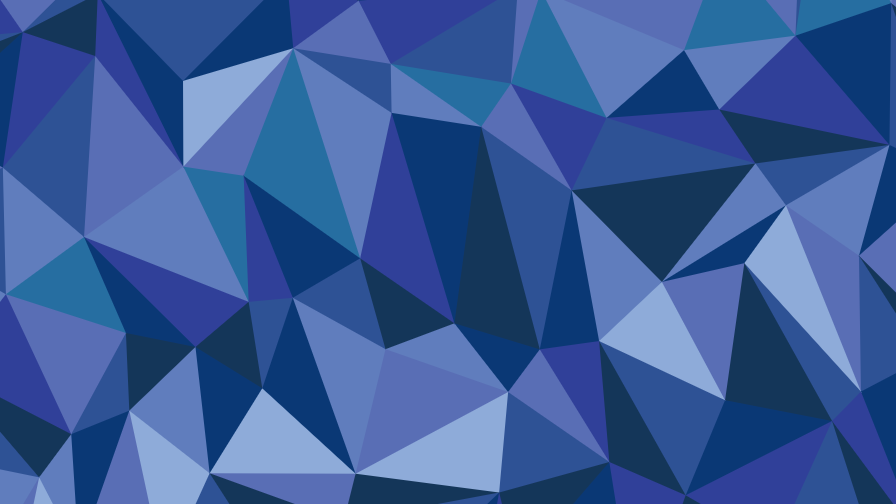
Give the GLSL for this background, as a Shadertoy shader.

```glsl
#define ROWS 5.0      // mesh cells per canvas height
#define JITTER 0.45   // vertex offset, below 0.5 keeps the mesh valid
#define TILT 0.45     // lattice rotation in radians
#define SEED 17.0
#define HUE_STEP vec2(0.19, 0.31) // palette advance per cell, keeps neighbours distinct
#define HUE_DRIFT 0.05

// rgb and area share of each facet colour
const vec4 PALETTE[8] = vec4[8](
    vec4(0.04, 0.22, 0.46, 0.15),   // deep blue
    vec4(0.35, 0.43, 0.71, 0.14),   // periwinkle
    vec4(0.08, 0.21, 0.35, 0.13),   // navy
    vec4(0.375, 0.49, 0.74, 0.13),  // soft blue
    vec4(0.19, 0.25, 0.60, 0.16),   // indigo
    vec4(0.555, 0.67, 0.85, 0.05),  // pale blue
    vec4(0.18, 0.32, 0.585, 0.16),  // mid blue
    vec4(0.15, 0.43, 0.63, 0.08));  // teal

vec2 hash2(vec2 p) {
    vec3 q = fract((p.xyx + SEED) * vec3(0.1031, 0.1030, 0.0973));
    q += dot(q, q.yzx + 33.33);
    return fract((q.xx + q.yz) * q.zy);
}

float cross2(vec2 a, vec2 b) { return a.x * b.y - a.y * b.x; }

float signedArea(vec2 a, vec2 b, vec2 c) { return cross2(b - a, c - a); }

vec2 vertex(vec2 cell) {
    return cell + JITTER * (2.0 * hash2(cell) - 1.0);
}

// Distance to the left of the line from a to b
float edgeDistance(vec2 p, vec2 a, vec2 b) {
    return cross2(normalize(b - a), p - a);
}

// Antialiased coverage of a counter-clockwise triangle
float coverage(vec2 p, vec2 a, vec2 b, vec2 c, float pixel) {
    float inside = min(edgeDistance(p, a, b),
                   min(edgeDistance(p, b, c), edgeDistance(p, c, a)));
    return clamp(0.5 + inside / pixel, 0.0, 1.0);
}

// Walk the cumulative shares until the position is reached
vec3 paletteColor(float position) {
    float u = fract(position);
    float reached = 0.0;
    for (int i = 0; i < 8; i++) {
        reached += PALETTE[i].w;
        if (u < reached) return PALETTE[i].rgb;
    }
    return PALETTE[7].rgb;
}

void mainImage(out vec4 fragColor, in vec2 fragCoord) {
    float pixel = ROWS / iResolution.y;
    float s = sin(TILT), k = cos(TILT);
    vec2 p = mat2(k, s, -s, k) * (fragCoord * pixel);
    vec2 home = floor(p);
    vec3 color = vec3(0.0);
    float total = 0.0;

    for (int y = -1; y <= 1; y++)
    for (int x = -1; x <= 1; x++) {
        vec2 cell = home + vec2(x, y);
        vec2 a = vertex(cell);
        vec2 b = vertex(cell + vec2(1, 0));
        vec2 c = vertex(cell + vec2(1, 1));
        vec2 d = vertex(cell + vec2(0, 1));

        // Split along the diagonal whose smaller triangle is larger
        float splitAC = min(signedArea(a, b, c), signedArea(a, c, d));
        float splitBD = min(signedArea(b, c, d), signedArea(b, d, a));
        if (splitBD > splitAC) {
            vec2 first = a;
            a = b; b = c; c = d; d = first;
        }

        // The two halves sit opposite each other in the palette
        vec2 pick = hash2(cell + 71.0);
        float hue = dot(cell, HUE_STEP) + 0.5 * step(0.5, pick.x) + HUE_DRIFT * pick.y;
        float lower = coverage(p, a, b, c, pixel);
        float upper = coverage(p, a, c, d, pixel);
        color += lower * paletteColor(hue) + upper * paletteColor(hue + 0.5);
        total += lower + upper;
    }
    fragColor = vec4(color / max(total, 1e-4), 1.0);
}
```
